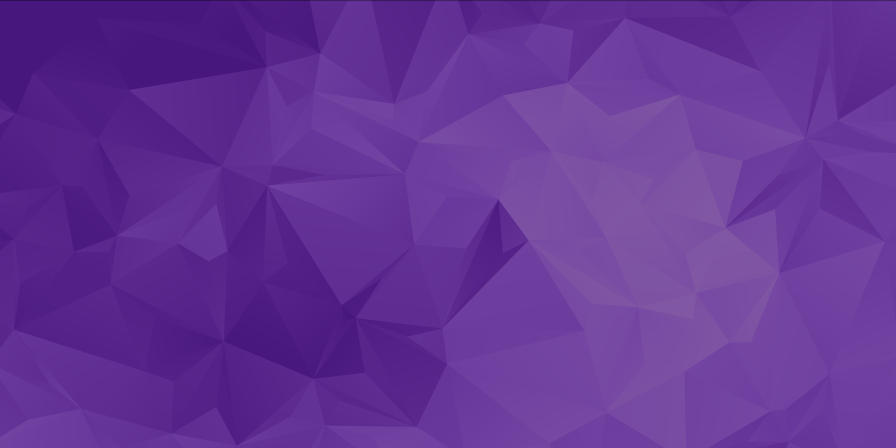
Reproduce this background procedurally as a Shadertoy shader.

```glsl
// Low-poly backdrop in violet: a rotated, jittered grid is split into triangles,
// some fanned into three. Each facet takes its tone from broad pools of light
// and shade, plus a random offset and a linear slope; edges blend by coverage.

const float CELL = 0.172;         // grid spacing, in canvas heights
const float JITTER = 0.43;        // vertex shift, below 0.5 so cells stay simple
const float GRID_ANGLE = 0.48;
const float FAN_CHANCE = 0.38;    // share of triangles cut into three
const float TONE_SPREAD = 0.20;   // random tone range between facets
const float SLOPE = 1.5;          // tone change across a facet, per canvas height
const float RIM_HEIGHT = 0.004;   // thin dark line along the top

const vec3 DEEP   = vec3(0.28, 0.09, 0.49);
const vec3 DARK   = vec3(0.35, 0.15, 0.55);
const vec3 MIDDLE = vec3(0.41, 0.22, 0.61);
const vec3 LIGHT  = vec3(0.46, 0.28, 0.64);
const vec3 PALE   = vec3(0.50, 0.34, 0.64);

// Pools of light and shade: centre x, centre y, radius, strength
const int POOLS = 10;
const vec4 POOL[POOLS] = vec4[POOLS](
    vec4(1.50, 0.40, 0.36,  0.36), vec4(1.25, 0.70, 0.20,  0.15),
    vec4(0.58, 0.27, 0.20, -0.36), vec4(0.86, 0.24, 0.15, -0.38),
    vec4(1.13, 0.43, 0.08, -0.70), vec4(1.80, 0.58, 0.14, -0.38),
    vec4(0.10, 0.10, 0.20,  0.33), vec4(0.42, 0.44, 0.12,  0.28),
    vec4(0.78, 0.87, 0.17,  0.28), vec4(1.70, 0.00, 0.18, -0.22));

vec3 hash3(vec2 p) {
    vec3 q = fract(p.xyx * vec3(0.1031, 0.1030, 0.0973) + 0.217);
    q += dot(q, q.yxz + 33.33);
    return fract((q.xxy + q.yzz) * q.zyx);
}

float cross2(vec2 a, vec2 b) { return a.x * b.y - a.y * b.x; }

float area(vec2 a, vec2 b, vec2 c) { return cross2(b - a, c - a); }

// Signed distance to the line a-b, positive on its left
float edge(vec2 p, vec2 a, vec2 b) {
    return cross2(b - a, p - a) / max(length(b - a), 1e-5);
}

float triangle(vec2 p, vec2 a, vec2 b, vec2 c) {
    return min(edge(p, a, b), min(edge(p, b, c), edge(p, c, a)));
}

mat2 gridTurn() {
    float s = sin(GRID_ANGLE), c = cos(GRID_ANGLE);
    return mat2(c, s, -s, c);
}

vec2 vertex(vec2 id) {
    vec2 shift = (hash3(id + 57.0).xy * 2.0 - 1.0) * JITTER;
    return gridTurn() * (id + shift) * CELL;
}

// Broad tone of the scene, 0 deep to 1 pale
float sceneTone(vec2 p) {
    float tone = mix(0.12, 0.60, smoothstep(0.0, 1.3, p.x));
    tone -= 0.34 * smoothstep(0.72, 1.0, p.y);
    tone += 0.18 * smoothstep(0.18, 0.0, p.y) * smoothstep(1.2, 0.7, p.x);
    for (int i = 0; i < POOLS; i++) {
        vec2 d = (p - POOL[i].xy) / POOL[i].z;
        tone += POOL[i].w * exp(-dot(d, d));
    }
    return tone;
}

vec3 palette(float tone) {
    float t = clamp(tone, 0.0, 1.0) * 4.0;
    vec3 col = mix(DEEP, DARK, clamp(t, 0.0, 1.0));
    col = mix(col, MIDDLE, clamp(t - 1.0, 0.0, 1.0));
    col = mix(col, LIGHT, clamp(t - 2.0, 0.0, 1.0));
    return mix(col, PALE, clamp(t - 3.0, 0.0, 1.0));
}

// Adds one flat facet: colour times coverage, and coverage
void addFacet(inout vec4 sum, vec2 p, float px, vec2 a, vec2 b, vec2 c, vec2 seed) {
    float cover = clamp(triangle(p, a, b, c) / px + 0.5, 0.0, 1.0);
    if (cover <= 0.0) return;
    vec2 centre = (a + b + c) / 3.0;
    vec3 rnd = hash3(seed) - 0.5;
    float tone = sceneTone(centre) + rnd.x * TONE_SPREAD;
    tone += dot(p - centre, rnd.yz) * SLOPE;
    sum += vec4(palette(tone), 1.0) * cover;
}

// Draws a triangle whole, or as a fan around an inner point
void addTriangle(inout vec4 sum, vec2 p, float px, vec2 a, vec2 b, vec2 c, vec2 seed) {
    if (triangle(p, a, b, c) < -px) return;
    if (hash3(seed + 91.0).x > FAN_CHANCE) {
        addFacet(sum, p, px, a, b, c, seed);
        return;
    }
    vec3 w = hash3(seed + 23.0) + 0.25;
    vec2 m = (a * w.x + b * w.y + c * w.z) / (w.x + w.y + w.z);
    addFacet(sum, p, px, a, b, m, seed + 131.0);
    addFacet(sum, p, px, b, c, m, seed + 257.0);
    addFacet(sum, p, px, c, a, m, seed + 389.0);
}

void mainImage(out vec4 fragColor, in vec2 fragCoord) {
    float px = 1.0 / iResolution.y;
    vec2 p = fragCoord * px;
    vec2 home = floor(transpose(gridTurn()) * p / CELL);
    vec4 sum = vec4(0.0);
    for (int k = 0; k < 9; k++) {
        vec2 id = home + vec2(k % 3 - 1, k / 3 - 1);
        vec2 a = vertex(id), b = vertex(id + vec2(1, 0));
        vec2 c = vertex(id + vec2(1, 1)), d = vertex(id + vec2(0, 1));
        // Cut along the diagonal that leaves the fuller triangles
        bool cutAC = min(area(a, b, c), area(a, c, d)) > min(area(a, b, d), area(b, c, d));
        addTriangle(sum, p, px, a, b, cutAC ? c : d, id + 0.37);
        addTriangle(sum, p, px, cutAC ? a : b, c, d, id + 700.0);
    }
    vec3 col = sum.rgb / max(sum.a, 1e-4);
    col *= mix(0.6, 1.0, smoothstep(0.0, RIM_HEIGHT, 1.0 - p.y));
    fragColor = vec4(col, 1.0);
}
```
